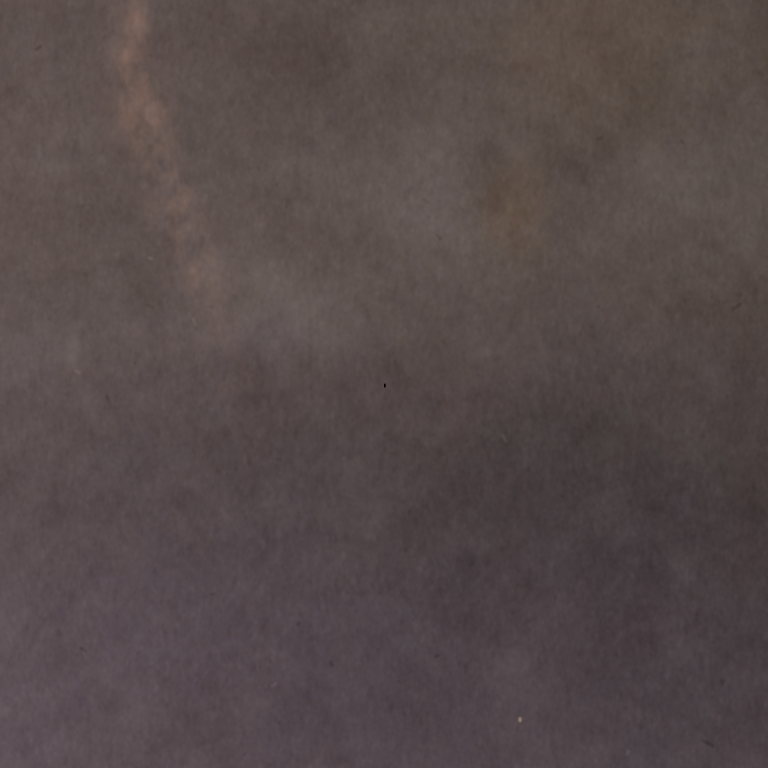
Give the GLSL for this texture, as a WebGL 2 fragment shader.

```glsl
#version 300 es
precision highp float;

uniform vec2 u_resolution;
out vec4 fragColor;

vec3 hash3(vec2 p) {
    vec3 q = fract(p.xyx * vec3(0.1031, 0.1030, 0.0973));
    q += dot(q, q.yxz + 33.33);
    return fract((q.xxy + q.yzz) * q.zyx);
}

// Smooth cellular noise: one signed soft spot per cell, roughly -1 to 1
float spotNoise(vec2 p) {
    vec2 cell = floor(p);
    float sum = 0.0;
    for (int y = -1; y <= 1; y++) {
        for (int x = -1; x <= 1; x++) {
            vec2 id = cell + vec2(x, y);
            vec3 h = hash3(id + 71.0);
            vec2 d = p - id - h.xy;
            float k = max(1.0 - dot(d, d), 0.0);
            sum += (2.0 * h.z - 1.0) * k * k * k;
        }
    }
    return sum;
}

float layeredSpots(vec2 p, int layers) {
    float sum = 0.0;
    float gain = 1.0;
    for (int i = 0; i < layers; i++) {
        sum += gain * spotNoise(p);
        p = mat2(1.6, 1.2, -1.2, 1.6) * p + 13.7;
        gain *= 0.6;
    }
    return sum;
}

// Bends coordinates with layered sines
vec2 warp(vec2 p, float amount) {
    vec2 bend = sin(p.yx * vec2(9.0, 11.0) + vec2(0.4, 2.1));
    bend += 0.5 * sin(p.yx * vec2(23.0, 19.0) + p * 7.0);
    return p + amount * bend;
}

float softBlob(vec2 p, vec2 center, vec2 radius) {
    vec2 d = (p - center) / radius;
    return exp(-dot(d, d));
}

// Sparse short strokes, at most one per cell
float flecks(vec2 uv, float scale, float chance, float halfLength, float width, float pixel) {
    vec2 id = floor(uv * scale);
    vec3 h = hash3(id + scale);
    vec3 shape = hash3(id + 31.0 + scale);
    vec2 p = (fract(uv * scale) - 0.25 - 0.5 * h.xy) / scale;
    float angle = 6.2832 * shape.x;
    vec2 dir = vec2(cos(angle), sin(angle));
    float reach = halfLength * (0.3 + 0.7 * shape.y);
    float along = clamp(dot(p, dir), -reach, reach);
    float dist = length(p - along * dir);
    float cover = 1.0 - smoothstep(0.0, width + pixel, dist);
    return cover * step(h.z, chance) * (0.4 + 0.6 * shape.z);
}

// Broad tint, from warm at the top to violet at the bottom
vec3 baseTint(vec2 uv) {
    vec3 top = mix(vec3(0.376, 0.326, 0.315), vec3(0.338, 0.296, 0.277), uv.x);
    vec3 bottom = mix(vec3(0.365, 0.315, 0.335), vec3(0.287, 0.250, 0.264), uv.x);
    vec3 tint = mix(bottom, top, smoothstep(0.1, 0.72, uv.y));
    float shade = softBlob(uv, vec2(0.62, 0.36), vec2(0.60, 0.19));
    return tint - shade * vec3(0.046, 0.041, 0.039);
}

void main() {
    vec2 uv = gl_FragCoord.xy / u_resolution;
    float pixel = 1.0 / min(u_resolution.x, u_resolution.y);
    vec2 bent = warp(uv, 0.010);
    bent += 0.012 * vec2(spotNoise(uv * 16.0), spotNoise(uv * 16.0 + 50.0));
    vec3 color = baseTint(bent);

    // Pale hazy patches
    float haze = softBlob(bent, vec2(0.36, 0.60), vec2(0.10, 0.07));
    haze += 0.9 * softBlob(bent, vec2(0.57, 0.76), vec2(0.08, 0.10));
    haze += 1.1 * softBlob(bent, vec2(0.84, 0.75), vec2(0.15, 0.07));
    haze += 0.5 * softBlob(bent, vec2(0.06, 0.58), vec2(0.10, 0.08));
    color += haze * vec3(0.036, 0.038, 0.040);

    // Dark and brown stains
    float stain = softBlob(bent, vec2(0.74, 0.78), vec2(0.035, 0.03));
    stain += softBlob(bent, vec2(0.64, 0.79), vec2(0.03, 0.04));
    stain += 0.7 * softBlob(bent, vec2(0.35, 0.93), vec2(0.10, 0.07));
    color -= 0.040 * stain;
    float brown = softBlob(bent, vec2(0.68, 0.72), vec2(0.04, 0.06));
    brown += 0.5 * softBlob(bent, vec2(0.78, 0.95), vec2(0.17, 0.12));
    color += brown * vec3(0.018, 0.002, -0.022);

    // Slanted rust streak
    float streakX = 0.165 + 0.25 * (1.0 - uv.y);
    float streak = softBlob(bent, vec2(streakX, 0.83), vec2(0.030, 0.27));
    streak *= max(0.8 + 0.8 * layeredSpots(uv * vec2(40.0, 28.0), 3), 0.0);
    color += streak * vec3(0.075, 0.047, 0.032);

    // Clouds, mottling and fine vertical grain
    float tone = 0.016 * layeredSpots(bent * 5.0, 3);
    tone += 0.013 * layeredSpots(bent * 28.0 + 5.0, 3);
    tone += 0.013 * spotNoise(uv * vec2(150.0, 85.0));
    tone += 0.012 * spotNoise(uv * vec2(250.0, 190.0));
    color += tone;

    // Drift of hue, in soft clouds and small flecks
    float hueDrift = 0.0025 * layeredSpots(bent * 9.0 + 40.0, 2);
    hueDrift += 0.003 * spotNoise(uv * 70.0 + 20.0);
    color += hueDrift * vec3(1.0, 0.0, -1.0);

    // Scratches and light flecks
    color -= 0.055 * flecks(warp(uv, 0.002), 9.0, 0.07, 0.009, 0.0030, pixel);
    color -= 0.045 * flecks(uv, 24.0, 0.06, 0.003, 0.0028, pixel);
    color += vec3(0.06, 0.055, 0.05) * flecks(uv, 13.0, 0.06, 0.005, 0.0028, pixel);
    color += vec3(0.28, 0.24, 0.17) * flecks(uv, 8.0, 0.05, 0.002, 0.0028, pixel);

    // Tiny black pit in the middle
    vec2 pit = abs(uv - vec2(0.501, 0.498)) - vec2(0.0004, 0.0018);
    color *= smoothstep(0.0, pixel, max(pit.x, pit.y));

    fragColor = vec4(clamp(color, 0.0, 1.0), 1.0);
}
```
